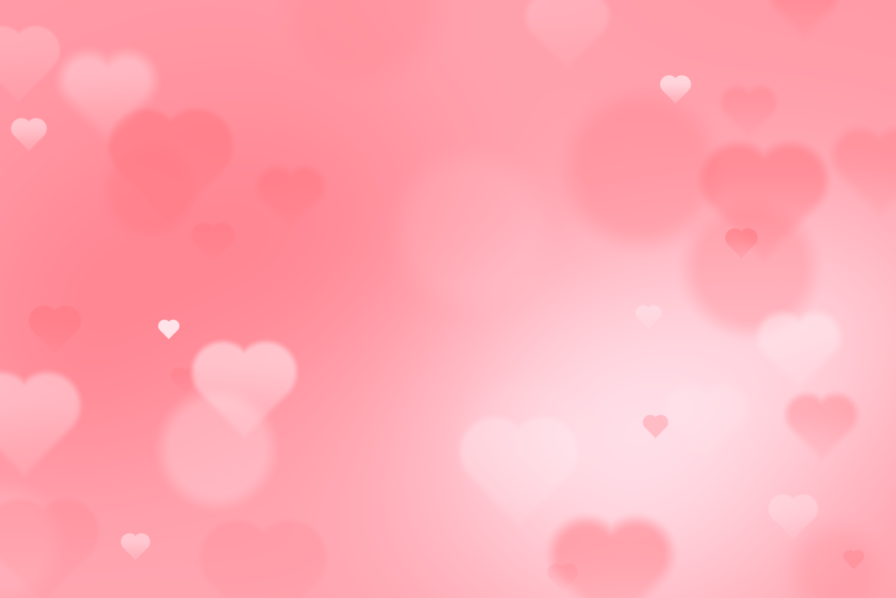
Reproduce this background procedurally as a WebGL 2 fragment shader.

```glsl
#version 300 es
precision highp float;

#define HEART_COLS 9
#define HEART_ROWS 5
#define DISC_COUNT 9
#define HEART_MIN 0.028
#define HEART_MAX 0.175
#define MAX_BLUR 0.016
#define CENTRE_GAP 0.75
#define DARK_SHARE 0.4
#define SEED 7

uniform vec2 u_resolution;
out vec4 fragColor;

const vec3 ROSE  = vec3(1.0, 0.52, 0.57);
const vec3 BLUSH = vec3(1.0, 0.88, 0.915);
const vec3 CORAL = vec3(1.0, 0.46, 0.50);
const vec3 MILK  = vec3(1.0, 0.93, 0.95);

// Integer hash: three values in 0..1 per cell and layer
vec3 hash3(ivec2 cell, int layer) {
    uvec3 v = uvec3(cell.x + 16, cell.y + 16, layer + SEED * 16);
    v = v * 1664525u + 1013904223u;
    v.x += v.y * v.z; v.y += v.z * v.x; v.z += v.x * v.y;
    v ^= v >> 16u;
    v.x += v.y * v.z; v.y += v.z * v.x; v.z += v.x * v.y;
    return vec3(v >> 8u) / 16777216.0;
}

float glow(vec2 p, vec2 centre, vec2 spread) {
    vec2 q = (p - centre) / spread;
    return exp(-dot(q, q));
}

// Signed distance to a heart of unit size with its tip at the origin
float heartDistance(vec2 p) {
    p.x = abs(p.x);
    if (p.x + p.y > 1.0) return length(p - vec2(0.25, 0.75)) - 0.35355;
    vec2 notch = p - vec2(0.0, 1.0);
    vec2 side = p - 0.5 * max(p.x + p.y, 0.0);
    return sqrt(min(dot(notch, notch), dot(side, side))) * sign(p.x - p.y);
}

float coverage(float distance, float softness) {
    return smoothstep(softness, -softness, distance);
}

// Soft pink backdrop, p.x scaled to 0..1.5
vec3 backdrop(vec2 p) {
    float tone = 0.24
        + 0.72 * glow(p, vec2(1.05, 0.27), vec2(0.38, 0.36))
        + 0.28 * glow(p, vec2(1.42, 0.48), vec2(0.24, 0.24))
        + 0.12 * glow(p, vec2(0.15, 0.00), vec2(0.45, 0.25))
        + 0.07 * glow(p, vec2(0.80, 0.95), vec2(0.25, 0.22))
        - 0.23 * glow(p, vec2(0.46, 0.60), vec2(0.36, 0.27))
        - 0.14 * glow(p, vec2(0.12, 0.42), vec2(0.20, 0.25));
    return mix(ROSE, BLUSH, clamp(tone, 0.0, 1.0));
}

// Large out-of-focus discs, one per vertical strip
vec3 addDiscs(vec3 colour, vec2 p, float aspect) {
    for (int i = 0; i < DISC_COUNT; i++) {
        vec3 place = hash3(ivec2(i, 0), 1);
        vec3 look = hash3(ivec2(i, 0), 2);
        vec2 centre = vec2((float(i) + place.x) / float(DISC_COUNT) * aspect,
                           fract(float(i) * 0.618 + 0.25 * place.y));
        float radius = mix(0.06, 0.14, place.z);
        float mask = coverage(length(p - centre) - radius, mix(0.012, 0.045, look.y));
        bool dark = look.x < DARK_SHARE;
        float alpha = dark ? mix(0.15, 0.4, look.z) : mix(0.08, 0.45, look.z * look.z);
        colour = mix(colour, dark ? CORAL : MILK, mask * alpha);
    }
    return colour;
}

// Translucent hearts on a jittered grid, thinner around the middle
vec3 addHearts(vec3 colour, vec2 p, float aspect, float pixel) {
    for (int i = 0; i < HEART_COLS * HEART_ROWS; i++) {
        ivec2 cell = ivec2(i % HEART_COLS, i / HEART_COLS);
        vec3 place = hash3(cell, 3);
        vec3 look = hash3(cell, 4);
        vec3 extra = hash3(cell, 5);
        vec2 spot = (vec2(cell) + place.xy) / vec2(HEART_COLS, HEART_ROWS);
        float middle = 1.0 - smoothstep(0.05, 0.25, abs(spot.x - 0.47));
        if (extra.x < CENTRE_GAP * middle) continue;

        float size = mix(HEART_MIN, HEART_MAX, pow(place.z, 1.7));
        vec2 local = (p - spot * vec2(aspect, 1.0)) / size + vec2(0.0, 0.55);
        float blur = MAX_BLUR * extra.y * smoothstep(0.04, 0.12, size);
        float mask = coverage(heartDistance(local) * size, pixel + blur);

        bool dark = look.x < DARK_SHARE;
        bool tiny = size < 0.036;
        float alpha = dark ? mix(0.15, 0.6, look.y) : mix(0.2, 0.75, look.y);
        if (tiny && !dark) alpha = 0.9;
        float fade = tiny ? 1.0 : mix(0.35, 1.0, smoothstep(0.0, 0.95, local.y));
        colour = mix(colour, dark ? CORAL : MILK, mask * alpha * fade);
    }
    return colour;
}

void main() {
    vec2 p = gl_FragCoord.xy / u_resolution.y;
    float aspect = u_resolution.x / u_resolution.y;
    vec3 colour = backdrop(vec2(p.x * 1.5 / aspect, p.y));
    colour = addDiscs(colour, p, aspect);
    colour = addHearts(colour, p, aspect, 1.0 / u_resolution.y);
    fragColor = vec4(colour, 1.0);
}
```
